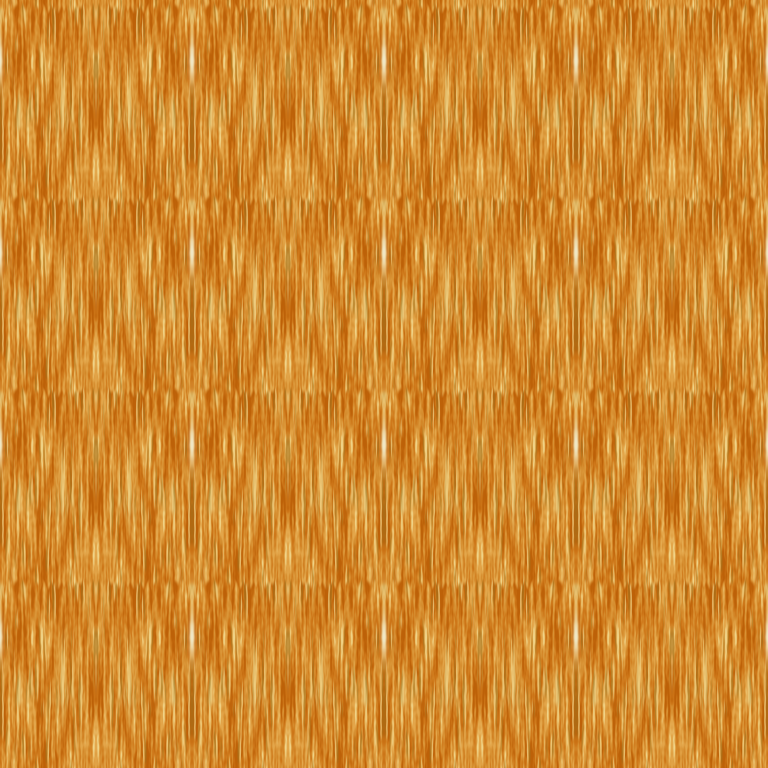
A WebGL 2 fragment shader for this texture:

```glsl
#version 300 es
precision highp float;

#define REPEATS 4.0        // cells across and down
#define ROW_SHIFT 0.057    // height of the row break, in cells
#define STRAND_FREQ 22.0   // wide strands per half cell
#define FIBRE_FREQ 44.0    // fine fibres per half cell
#define CREAM_FREQ 33.0    // pale slivers per half cell
#define CONTRAST 0.62
#define RAGGED 0.05        // unevenness of the row break
#define WIGGLE 0.006       // sideways wander of the fibres
#define SAMPLES 3

uniform vec2 u_resolution;
out vec4 fragColor;

const vec3 UMBER = vec3(0.74, 0.38, 0.03);
const vec3 AMBER = vec3(0.81, 0.47, 0.10);
const vec3 HONEY = vec3(0.84, 0.56, 0.19);
const vec3 GOLD  = vec3(0.89, 0.65, 0.29);
const vec3 CREAM = vec3(0.94, 0.83, 0.53);
const vec3 OLIVE = vec3(0.62, 0.46, 0.13);
const vec3 PALE  = vec3(0.94, 0.91, 0.78);

// Unit gradient for one lattice point
vec2 gradient(vec2 cell) {
    uvec2 q = uvec2(ivec2(cell));
    uint h = q.x * 1597334677u ^ q.y * 3812015801u;
    h = (h ^ (h >> 15)) * 2246822519u;
    h = (h ^ (h >> 13)) * 3266489917u;
    float angle = float((h ^ (h >> 16)) & 65535u) / 65536.0 * 6.2832;
    return vec2(cos(angle), sin(angle));
}

float gradientNoise(vec2 p) {
    vec2 i = floor(p), f = p - i;
    vec2 w = f * f * f * (f * (f * 6.0 - 15.0) + 10.0);
    vec2 e = vec2(1.0, 0.0);
    float low = mix(dot(gradient(i), f), dot(gradient(i + e), f - e), w.x);
    float high = mix(dot(gradient(i + e.yx), f - e.yx), dot(gradient(i + 1.0), f - 1.0), w.x);
    return mix(low, high, w.y);
}

// Soft upright blot
float blot(vec2 p, vec2 centre, vec2 size) {
    vec2 d = (p - centre) / size;
    return exp(-dot(d, d));
}

// Pale sliver mask
float sliver(vec2 p) {
    return smoothstep(0.18, 0.42, gradientNoise(p));
}

// Colour of the fibres; p.x runs from mirror line to mirror line, p.y down the row
vec3 fibres(vec2 p) {
    vec2 q = p;
    q.x += WIGGLE * gradientNoise(p * vec2(25.0, 18.0) + 70.3);

    float broad = gradientNoise(q * vec2(7.0, 2.2) + 11.4);
    float strand = gradientNoise(q * vec2(STRAND_FREQ, 3.0) + 37.6);
    float fibre = gradientNoise(q * vec2(FIBRE_FREQ, 5.0) + 93.2);
    float fleck = gradientNoise(q * vec2(FIBRE_FREQ, 26.0) + 151.7);
    float tone = 0.47 + CONTRAST * (0.45 * broad + 0.8 * strand + 1.1 * fibre + 0.35 * fleck);

    // Shading that recurs in every row
    tone += 0.10 * smoothstep(0.75, 1.0, p.y) - 0.10 * (1.0 - smoothstep(0.0, 0.2, p.y));
    tone -= 0.28 * blot(p, vec2(1.0, 0.6), vec2(0.10, 0.10));
    tone += 0.22 * blot(p, vec2(1.0, 0.82), vec2(0.16, 0.10));
    tone -= 0.25 * blot(p, vec2(0.0, 0.72), vec2(0.04, 0.22));

    vec3 colour = mix(UMBER, AMBER, smoothstep(0.08, 0.38, tone));
    colour = mix(colour, HONEY, smoothstep(0.34, 0.56, tone));
    colour = mix(colour, GOLD, smoothstep(0.54, 0.76, tone));
    colour = mix(colour, CREAM, smoothstep(0.76, 1.05, tone));

    // Pale slivers with a dull shadow on one side
    vec2 s = q * vec2(CREAM_FREQ, 3.6) + 211.5;
    colour = mix(colour, OLIVE, 0.55 * sliver(s + vec2(0.65, 0.0)));
    colour = mix(colour, CREAM, 0.75 * sliver(s));
    colour = mix(colour, CREAM, 0.8 * blot(q, vec2(0.65, 0.5), vec2(0.016, 0.17)));
    return mix(colour, PALE, blot(q, vec2(0.0, 0.25), vec2(0.028, 0.10)));
}

vec3 weave(vec2 uv) {
    vec2 cell = uv * REPEATS;
    float side = 2.0 * abs(fract(cell.x + 0.5) - 0.5);
    float ragged = RAGGED * gradientNoise(vec2(side * STRAND_FREQ, 5.5));
    float down = fract(-cell.y - ROW_SHIFT + ragged);

    // Fade the foot of each row into the head of the next
    vec3 row = fibres(vec2(side, down));
    vec3 nextRow = fibres(vec2(side, down - 1.0));
    return mix(row, nextRow, smoothstep(0.965, 1.0, down));
}

void main() {
    // Average across the pixel to smooth the thin fibres
    vec3 sum = vec3(0.0);
    for (int i = 0; i < SAMPLES; i++) {
        float shift = (float(i) + 0.5) / float(SAMPLES) - 0.5;
        sum += weave((gl_FragCoord.xy + vec2(shift, 0.0)) / u_resolution);
    }
    fragColor = vec4(sum / float(SAMPLES), 1.0);
}
```
